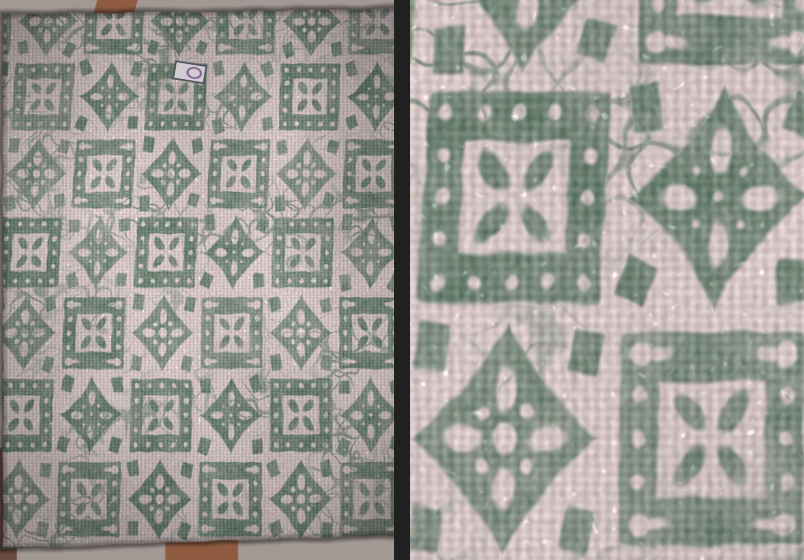
Left, the full canvas; right, a detail of the centre.
Give the GLSL for this pattern, as a Shadertoy shader.

```glsl
// Worn green batik cloth: checkerboard of framed leaf squares and pierced diamond stars.

vec2 hash2(vec2 p) {
    vec3 h = fract(p.xyx * vec3(0.1031, 0.1030, 0.0973));
    h += dot(h, h.yzx + 33.33);
    return fract((h.xx + h.yz) * h.zy);
}

float gradientNoise(vec2 p) {
    vec2 i = floor(p), f = p - i, u = f * f * f * (f * (f * 6.0 - 15.0) + 10.0);
    vec2 k = vec2(0, 1);
    float a = dot(hash2(i) * 2.0 - 1.0, f);
    float b = dot(hash2(i + k.yx) * 2.0 - 1.0, f - k.yx);
    float c = dot(hash2(i + k) * 2.0 - 1.0, f - k);
    float d = dot(hash2(i + 1.0) * 2.0 - 1.0, f - 1.0);
    return mix(mix(a, b, u.x), mix(c, d, u.x), u.y);
}

mat2 turn(float a) { return mat2(cos(a), sin(a), -sin(a), cos(a)); }

float box(vec2 p, vec2 b) {
    vec2 d = abs(p) - b;
    return length(max(d, 0.0)) + min(max(d.x, d.y), 0.0);
}

float ellipse(vec2 p, vec2 r) { return (length(p / r) - 1.0) * min(r.x, r.y); }

// Square frame with dots in its border and four leaves in its window
float framedLeaves(vec2 q, bool dotted) {
    vec2 a = abs(q);
    float frame = max(box(q, vec2(0.42, 0.415)) - 0.025, -box(q, vec2(0.25, 0.225)) + 0.01);
    vec2 k = clamp(round(q / 0.178), -2.0, 2.0);
    bool onSide = abs(k.x) > 1.5, onEnd = abs(k.y) > 1.5;
    if (dotted ? (onSide || onEnd) : (onSide && !onEnd))
        frame = max(frame, 0.032 - length(q - k * 0.178));
    if (!dotted) {
        float pear = min(ellipse(a - vec2(0.35, 0.35), vec2(0.055, 0.05)),
                         ellipse(a - vec2(0.27, 0.35), vec2(0.065, 0.026)));
        frame = max(frame, -pear);
    }
    return min(frame, ellipse(turn(-0.85) * (a - vec2(0.105, 0.11)), vec2(0.095, 0.052)));
}

// Concave diamond pierced by petals, with loose blocks in the cell corners
float piercedStar(vec2 q, vec2 id, bool plain) {
    vec2 a = abs(q), s = pow(a / vec2(0.45, 0.47), vec2(plain ? 0.82 : 0.88));
    float d = (s.x + s.y - 1.0) * 0.3;
    vec2 m = a.x > a.y ? a : a.yx;
    float holes = ellipse(m - vec2(0.2, 0.0), vec2(0.09, plain ? 0.048 : 0.055));
    holes = min(holes, length(q) - (plain ? 0.022 : 0.058));
    holes = min(holes, length(a - 0.11) - (plain ? 0.018 : 0.03));
    d = max(d, -holes);
    vec2 rnd = hash2(id * 3.0 + sign(q) + 40.0);
    vec2 c = a - vec2(0.37, 0.36) - (rnd - 0.5) * 0.05;
    return min(d, box(turn((rnd.x - 0.5) * 0.9) * c, vec2(0.06, 0.065 + 0.02 * rnd.y)) - 0.015);
}

void mainImage(out vec4 fragColor, in vec2 fragCoord) {
    vec2 p = fragCoord / iResolution.y;
    p.y = 1.0 - p.y;
    float px = 1.0 / iResolution.y;

    // Cells grow slightly toward the bottom, as on cloth seen at an angle
    float row = (sqrt(0.01764 + 0.00624 * (p.y - 0.039)) - 0.1328) / 0.00312;
    float column = 4.0 + (p.x - 0.557 + 0.0195 * smoothstep(0.0, 0.6, p.y)) / (0.1174 + 0.01 * p.y);
    vec2 grid = vec2(column, row);
    grid += 0.025 * vec2(gradientNoise(p * 45.0), gradientNoise(p * 45.0 + 70.0));
    vec2 id = floor(grid + 0.5), q = grid - id;
    bool oddRow = mod(id.y, 2.0) > 0.5;
    float d = mod(id.x + id.y, 2.0) > 0.5 ? framedLeaves(q, oddRow) : piercedStar(q, id, oddRow);
    float soft = max(0.014, 6.0 * px);
    float ink = 1.0 - smoothstep(-soft, soft, d);

    // Patchy dye, faded repeats and fine wax cracks
    float blotch = gradientNoise(p * 28.0 + 9.0) + 0.6 * gradientNoise(p * 75.0);
    ink *= clamp(0.9 - 0.22 * hash2(id + 17.0).x - 0.4 * blotch, 0.35, 1.0);
    vec2 w = p + 0.012 * vec2(gradientNoise(p * 30.0), gradientNoise(p * 30.0 + 20.0));
    float crack = min(abs(gradientNoise(w * 19.0 + 5.0)), 0.8 * abs(gradientNoise(w * 27.0 + 31.0)));
    crack = 1.0 - smoothstep(0.005, 0.035 + 10.0 * px, crack);
    crack *= smoothstep(-0.15, 0.35, gradientNoise(p * 9.0 + 50.0));
    ink = max(ink, 0.65 * crack);
    ink = clamp(ink + 0.14 * max(blotch, 0.0), 0.0, 1.0);
    vec3 cloth = mix(vec3(0.77, 0.715, 0.71), vec3(0.375, 0.455, 0.4), ink);

    // Ribbed weave, grain and glints
    float weave = 0.035 * sin(p.x * 940.0) + 0.02 * sin(p.y * 1130.0);
    weave += 0.09 * gradientNoise(p * vec2(260.0, 190.0));
    cloth += weave + 0.16 * smoothstep(0.3, 0.6, gradientNoise(p * 170.0 + 3.0));

    // Central light, dim borders and broad creases
    vec2 fromLight = (p - vec2(0.36, 0.48)) * vec2(1.1, 1.0);
    cloth *= 1.09 - 0.95 * dot(fromLight, fromLight) + 0.12 * gradientNoise(p * vec2(7.0, 4.0));

    // Blank paper tag with an oval ring
    vec2 t = turn(-0.16) * (p - vec2(0.339, 0.129));
    float tag = box(t, vec2(0.029, 0.017));
    vec3 paper = mix(vec3(0.82, 0.8, 0.82), vec3(0.3, 0.32, 0.36), smoothstep(-0.004, -0.002, tag));
    float ring = abs(ellipse(t - vec2(0.008, 0.0), vec2(0.012, 0.009)));
    paper = mix(vec3(0.48, 0.36, 0.55), paper, smoothstep(0.0, 0.001 + px, ring));
    cloth = mix(paper, cloth, smoothstep(-px, px, tag));

    // Striped surface under the cloth
    float slant = p.x + 0.3 * (p.y - 0.5);
    vec3 ground = vec3(0.64, 0.6, 0.58);
    float stripe = p.y < 0.5 ? abs(slant - 0.06) - 0.036 : abs(p.x - 0.36) - 0.065;
    ground = mix(vec3(0.56, 0.36, 0.26), ground, smoothstep(-px, px, stripe));
    float brownLeft = max(p.x - 0.03, 0.8 - p.y);
    ground = mix(vec3(0.42, 0.29, 0.25), ground, smoothstep(-px, px, brownLeft));
    float edge = max(max(0.026 - 0.015 * p.x - p.y, p.y - 0.98 + 0.035 * p.x), 0.005 - p.x);
    edge += 0.004 * gradientNoise(p * 18.0);
    ground *= mix(0.55, 1.0, smoothstep(0.0, 0.012, edge));
    cloth *= mix(0.72, 1.0, smoothstep(0.0, 0.012, -edge));
    fragColor = vec4(mix(cloth, ground, smoothstep(-px, px, edge)), 1.0);
}
```
